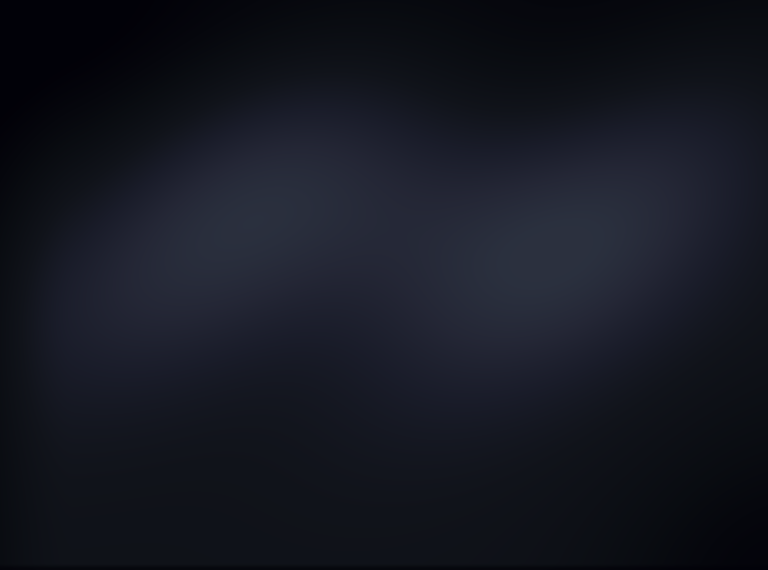
Write a WebGL 2 fragment shader that draws this background.

```glsl
#version 300 es
precision highp float;
// Two soft, tilted slate glows joined by a faint bridge over a near-black field.
// Gaussian lobes add up to one brightness value, which a navy-to-slate
// colour ramp turns into the final tone.

uniform vec2 u_resolution;
out vec4 fragColor;

// Gaussian lobe with its long axis turned by angle
float lobe(vec2 p, vec2 center, vec2 spread, float angle) {
    vec2 d = p - center;
    float c = cos(angle), s = sin(angle);
    vec2 q = vec2(c * d.x + s * d.y, c * d.y - s * d.x) / spread;
    return exp(-0.5 * dot(q, q));
}

// Piecewise linear ramp from black-blue to slate
vec3 nightRamp(float v) {
    float t = clamp(v, 0.0, 1.0) * 5.0;
    vec3 color = mix(vec3(0.005, 0.002, 0.030), vec3(0.035, 0.045, 0.065), clamp(t, 0.0, 1.0));
    color = mix(color, vec3(0.064, 0.075, 0.102), clamp(t - 1.0, 0.0, 1.0));
    color = mix(color, vec3(0.100, 0.110, 0.162), clamp(t - 2.0, 0.0, 1.0));
    color = mix(color, vec3(0.140, 0.150, 0.208), clamp(t - 3.0, 0.0, 1.0));
    return mix(color, vec3(0.167, 0.190, 0.245), clamp(t - 4.0, 0.0, 1.0));
}

void main() {
    vec2 uv = gl_FragCoord.xy / u_resolution;
    vec2 p = uv * vec2(1.347, 1.0);

    // Dim floor light that fades toward the top
    float light = mix(0.36, 0.06, smoothstep(0.4, 1.0, p.y));

    // Paired glows and the bridge between them
    light += 0.60 * lobe(p, vec2(0.395, 0.615), vec2(0.27, 0.14), 0.66);
    light += 0.60 * lobe(p, vec2(1.053, 0.600), vec2(0.30, 0.14), 0.66);
    light += 0.30 * lobe(p, vec2(0.730, 0.630), vec2(0.22, 0.14), 0.0);

    // Darkened left side and opposite corners
    light *= smoothstep(-0.15, 0.13, p.x);
    light -= 0.14 * lobe(p, vec2(0.0, 1.0), vec2(0.20), 0.0);
    light -= 0.30 * lobe(p, vec2(1.347, 0.0), vec2(0.24, 0.17), 0.66);

    // Thin shadow along the bottom edge
    light *= mix(0.35, 1.0, smoothstep(0.002, 0.012, p.y));

    fragColor = vec4(nightRamp(light), 1.0);
}
```
